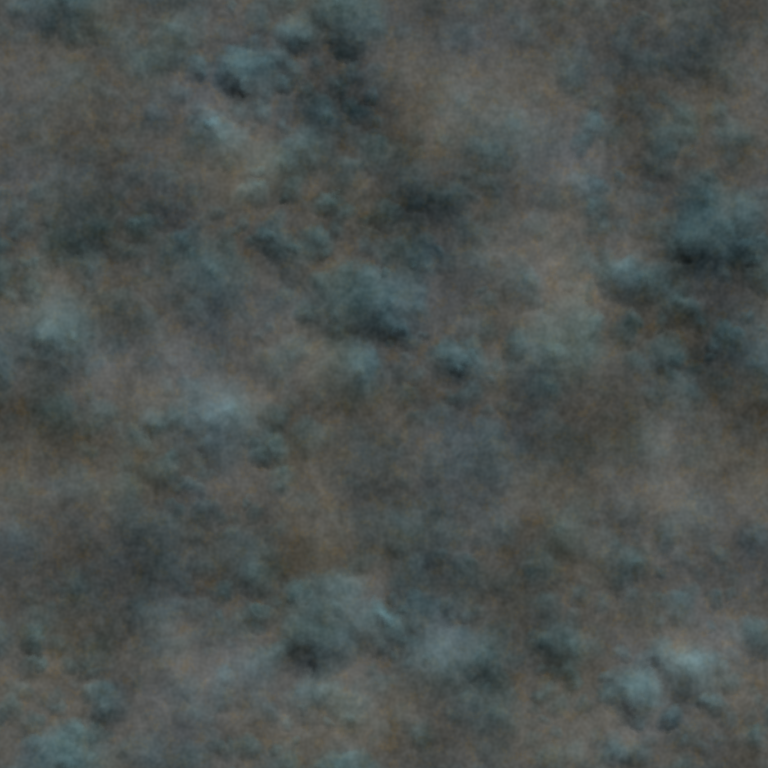
Write a WebGL 1 fragment shader that draws this texture.

```glsl
precision highp float;
// Seamless murky cloud texture: warm grey haze, soft teal puffs and faint ochre flecks.
uniform vec2 u_resolution;

#define HAZE_CELLS 5.0
#define PUFF_CELLS 11.0
#define FLECK_CELLS 48.0
#define WARP 0.012
#define TONE_CONTRAST 0.112
#define PUFF_TINT 0.85
#define PUFF_SHADE 0.105
#define FLECK_AMOUNT 0.6
#define GRAIN 0.034
#define HAZE_COLOR vec3(0.318, 0.319, 0.306)
#define TEAL_SHIFT vec3(-0.085, -0.008, 0.018)
#define OCHRE_SHIFT vec3(0.038, 0.012, -0.028)

vec2 hash2(vec2 p) {
  vec3 q = fract(p.xyx * vec3(0.1031, 0.1030, 0.0973));
  q += dot(q, q.yzx + 33.33);
  return fract((q.xx + q.yz) * q.zy);
}

// Gradient at a lattice corner, wrapped to the period
float corner(vec2 cell, vec2 offset, vec2 f, float period, float seed) {
  float angle = 6.28318 * hash2(mod(cell + offset, period) + seed).x;
  return dot(vec2(cos(angle), sin(angle)), f - offset);
}

float noise(vec2 uv, float period, float seed) {
  vec2 p = uv * period;
  vec2 cell = floor(p);
  vec2 f = p - cell;
  vec2 w = f * f * f * (f * (f * 6.0 - 15.0) + 10.0);
  float low = mix(corner(cell, vec2(0.0, 0.0), f, period, seed),
                  corner(cell, vec2(1.0, 0.0), f, period, seed), w.x);
  float high = mix(corner(cell, vec2(0.0, 1.0), f, period, seed),
                   corner(cell, vec2(1.0, 1.0), f, period, seed), w.x);
  return mix(low, high, w.y);
}

float fbm(vec2 uv, float period, float gain, float seed) {
  float sum = 0.0;
  float amplitude = 1.0;
  for (int i = 0; i < 6; i++) {
    sum += amplitude * noise(uv, period, seed + float(i) * 17.0);
    period *= 2.0;
    amplitude *= gain;
  }
  return sum;
}

// Scattered domes: x is coverage, y is light from above
vec2 puffs(vec2 uv, float period, float seed) {
  vec2 p = uv * period;
  vec2 cell = floor(p);
  vec2 sum = vec2(0.0);
  for (int y = -1; y <= 1; y++) {
    for (int x = -1; x <= 1; x++) {
      vec2 id = cell + vec2(float(x), float(y));
      vec2 key = mod(id, period) + seed;
      vec2 traits = hash2(key + 71.0);
      float radius = mix(0.4, 0.9, traits.x);
      vec2 d = (p - id - hash2(key)) / radius;
      float dome = max(0.0, 1.0 - dot(d, d));
      dome *= sqrt(dome) * smoothstep(0.3, 0.8, traits.y);
      sum += dome * vec2(1.0, 1.6 * d.y + 0.5 * d.x);
    }
  }
  return sum;
}

void main() {
  vec2 uv = gl_FragCoord.xy / u_resolution;

  // Ragged outlines for the puffs
  vec2 warp = vec2(fbm(uv, 16.0, 0.6, 11.0), fbm(uv, 16.0, 0.6, 137.0));
  vec2 warped = uv + WARP * warp;

  // Three sizes of puffs, gathered in patches
  vec2 large = puffs(warped, PUFF_CELLS, 5.0);
  vec2 middle = puffs(warped, PUFF_CELLS * 2.0, 211.0);
  vec2 small = puffs(warped, PUFF_CELLS * 4.0, 307.0);
  float patches = smoothstep(-0.4, 0.4, fbm(uv, 4.0, 0.5, 401.0));
  vec2 puff = (large + 0.75 * middle + 0.5 * small) * mix(0.3, 1.2, patches);
  float teal = 1.0 - exp(-1.2 * puff.x);

  // Broad haze, brightness and fine grain
  float tone = fbm(uv, HAZE_CELLS, 0.64, 503.0);
  float warmth = fbm(uv, 6.0, 0.6, 601.0);
  float grain = noise(uv, 80.0, 701.0) + 0.8 * noise(uv, 170.0, 733.0);
  float fleck = smoothstep(0.05, 0.6, fbm(uv, FLECK_CELLS, 0.6, 809.0));

  vec3 color = HAZE_COLOR + TONE_CONTRAST * tone;
  color += OCHRE_SHIFT * (0.7 * warmth + FLECK_AMOUNT * fleck * (1.0 - 0.6 * teal));
  color += TEAL_SHIFT * PUFF_TINT * teal;
  color += PUFF_SHADE * puff.y * vec3(0.7, 1.0, 1.05);
  color += GRAIN * grain;
  gl_FragColor = vec4(clamp(color, 0.0, 1.0), 1.0);
}
```
